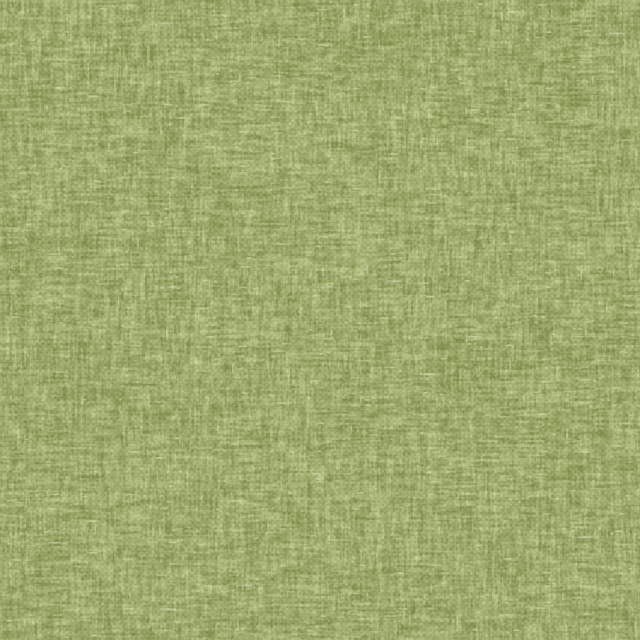
This texture is drawn by a Shadertoy shader. Its source:

```glsl
// Draws a green linen weave with uneven crossing threads and pale slubs.

const vec3 SHADE_GREEN = vec3(0.55, 0.60, 0.35);
const vec3 LIGHT_GREEN = vec3(0.71, 0.76, 0.52);
const vec3 PALE_FIBRE = vec3(0.84, 0.87, 0.70);
const float THREADS = 265.0;
const float PI = 3.14159265;

float hash(vec2 p) {
    vec3 q = fract(p.xyx * 0.1031);
    q += dot(q, q.yzx + 33.33);
    return fract((q.x + q.y) * q.z);
}

vec2 hash2(vec2 p) {
    return vec2(hash(p + 17.3), hash(p + 71.9));
}

// Soft cellular noise: blends the values of nearby jittered cells, -0.5 to 0.5.
float cellNoise(vec2 p, float seed) {
    vec2 cell = floor(p);
    float sum = 0.0;
    float total = 0.0;
    for (int y = -1; y <= 1; y++) {
        for (int x = -1; x <= 1; x++) {
            vec2 id = cell + vec2(x, y);
            vec2 centre = id + 0.5 + 0.7 * (hash2(id + seed) - 0.5);
            vec2 d = p - centre;
            float weight = exp(-8.0 * dot(d, d));
            sum += weight * hash(id + seed + 5.7);
            total += weight;
        }
    }
    return sum / total - 0.5;
}

// Thread tone along x: long runs of yarn plus shorter changes in thickness.
float yarn(vec2 uv, float runs, float seed) {
    float longRun = cellNoise(uv * vec2(runs, THREADS), seed);
    float shortRun = cellNoise(uv * vec2(runs * 2.7, THREADS * 1.1), seed + 40.0);
    return 0.53 * longRun + 0.50 * shortRun;
}

// Rare tapered streaks along x, one candidate in each grid cell.
float slubs(vec2 uv, vec2 grid, float share, float pixel, float seed) {
    vec2 p = uv * grid;
    vec2 id = floor(p);
    vec2 jitter = hash2(id + seed) - 0.5;
    vec2 d = abs(fract(p) - 0.5 - jitter * vec2(0.25, 0.5)) / grid;
    float size = hash(id + seed + 9.1);
    float halfLength = mix(0.12, 0.36, size * size) / grid.x;
    float taper = 1.0 - smoothstep(0.0, 1.0, d.x / halfLength);
    float body = 1.0 - smoothstep(0.0003, 0.0012 + 0.7 * pixel, d.y);
    float present = step(hash(id + seed + 23.7), share);
    return present * taper * body * mix(0.35, 1.0, hash(id + seed + 31.3));
}

// Over-and-under relief of a plain weave.
float weave(vec2 uv, float threads) {
    vec2 wave = sin(PI * threads * uv);
    return wave.x * wave.y;
}

void mainImage(out vec4 fragColor, in vec2 fragCoord) {
    vec2 uv = fragCoord / iResolution.y;
    float pixel = 1.0 / iResolution.y;

    // Crossing yarns, with patches where one direction dominates
    float balance = 0.5 * cellNoise(uv * 16.0, 11.0);
    float weft = yarn(uv, 27.0, 101.0) * (1.0 + balance);
    float warp = yarn(uv.yx, 30.0, 307.0) * (1.0 - balance);

    // Fabric tone from dark to light
    float tone = 0.44 + weft + 0.95 * warp;
    tone += 0.10 * cellNoise(uv * 12.0, 53.0);
    tone += 0.36 * cellNoise(uv * 260.0, 211.0);
    tone += 0.14 * weave(uv, 215.0);
    vec3 color = mix(SHADE_GREEN, LIGHT_GREEN, clamp(tone, -0.3, 1.4));

    // Pale slubs in both directions
    float fibre = slubs(uv, vec2(17.0, 90.0), 0.20, pixel, 401.0);
    fibre = max(fibre, slubs(uv, vec2(34.0, 110.0), 0.07, pixel, 457.0));
    fibre = max(fibre, 0.8 * slubs(uv.yx, vec2(20.0, 90.0), 0.16, pixel, 503.0));
    color = mix(color, PALE_FIBRE, 0.75 * fibre);

    fragColor = vec4(color, 1.0);
}
```
